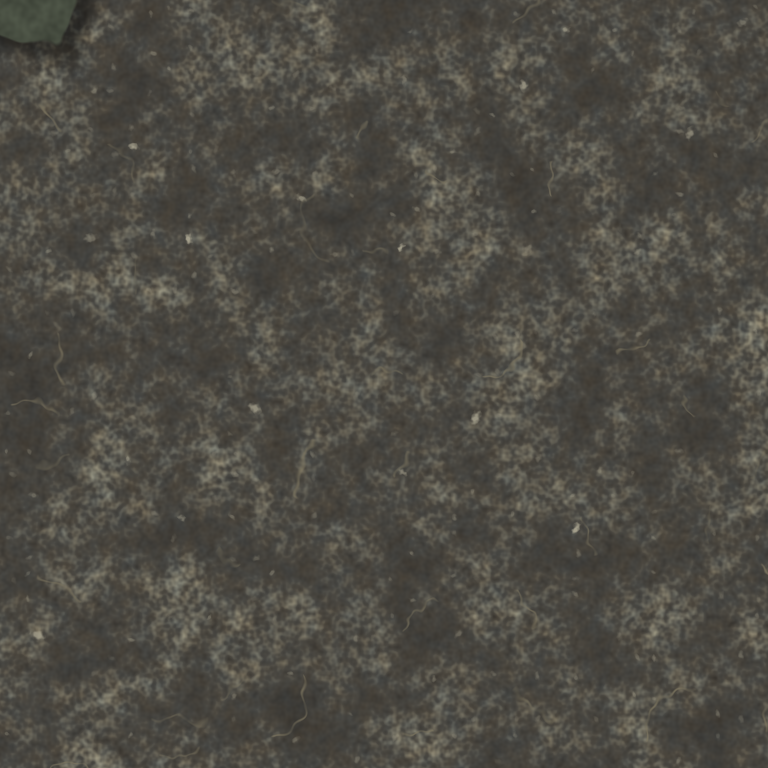
This texture is drawn by a WebGL 1 fragment shader. Its source:

```glsl
precision highp float;

uniform vec2 u_resolution;

const vec3 SOIL_DARK = vec3(0.240, 0.230, 0.210);
const vec3 SOIL_MID = vec3(0.292, 0.282, 0.257);
const vec3 SOIL_LIGHT = vec3(0.410, 0.398, 0.352);
const vec3 FLECK_COLOR = vec3(0.66, 0.64, 0.56);
const vec3 FIBRE_COLOR = vec3(0.50, 0.47, 0.38);
const vec3 STONE_COLOR = vec3(0.275, 0.300, 0.250);

vec2 hash2(vec2 p) {
  vec3 q = fract(p.xyx * vec3(0.1031, 0.1030, 0.0973));
  q += dot(q, q.yzx + 33.33);
  return fract((q.xx + q.yz) * q.zy);
}

mat2 rotation(float angle) {
  float c = cos(angle), s = sin(angle);
  return mat2(c, s, -s, c);
}

float cornerSlope(vec2 cell, vec2 offset) {
  float angle = 6.2832 * hash2(cell).x;
  return dot(vec2(cos(angle), sin(angle)), offset);
}

float gradientNoise(vec2 p) {
  vec2 i = floor(p), f = fract(p);
  vec2 u = f * f * f * (f * (f * 6.0 - 15.0) + 10.0);
  vec2 e = vec2(1.0, 0.0);
  float low = mix(cornerSlope(i, f), cornerSlope(i + e, f - e), u.x);
  float high = mix(cornerSlope(i + e.yx, f - e.yx), cornerSlope(i + e.xx, f - e.xx), u.x);
  return mix(low, high, u.y);
}

// Noise turned by its own frequency, so layers share no grid direction
float layer(vec2 p, float frequency) {
  return gradientNoise(rotation(frequency) * p * frequency + 50.0 + frequency);
}

float segmentDistance(vec2 p, vec2 a, vec2 b) {
  vec2 ab = b - a;
  return length(p - a - ab * clamp(dot(p - a, ab) / dot(ab, ab), 0.0, 1.0));
}

// Soft irregular specks, at most one per cell
float flecks(vec2 p, float cells, float share, float radius, float pixel) {
  vec2 q = p * cells;
  vec2 cell = floor(q);
  vec2 place = hash2(cell + cells);
  vec2 kind = hash2(cell + cells * 3.0);
  vec2 offset = rotation(kind.y * 40.0) * (fract(q) - mix(vec2(0.3), vec2(0.7), place)) / cells;
  float d = length(offset * vec2(0.75, 1.2)) + radius * 0.5 * layer(p, 210.0);
  float size = radius * mix(0.5, 1.0, place.x);
  float present = step(kind.x, share) * mix(0.35, 1.0, kind.y);
  return present * (1.0 - smoothstep(size * 0.2, size + pixel, d));
}

// Thin bent threads, at most one per cell
float fibres(vec2 p, float cells, float share, float width, float pixel) {
  vec2 q = p * cells;
  vec2 cell = floor(q);
  vec2 kind = hash2(cell + cells * 5.0);
  vec2 form = hash2(cell + cells * 9.0);
  vec2 f = rotation(form.x * 6.2832) * (fract(q) - 0.5 - 0.16 * (form.yx - 0.5));
  f.y += (form.y - 0.5) * 3.6 * f.x * f.x + 0.09 * gradientNoise(f * 7.0 + cell * 3.7);
  float halfLength = mix(0.10, 0.30, form.y);
  float d = length(vec2(max(abs(f.x) - halfLength, 0.0), f.y)) / cells;
  float fade = 0.6 + 0.7 * gradientNoise(f * 9.0 + cell);
  return step(kind.x, share) * fade * mix(0.3, 0.9, kind.y)
    * (1.0 - smoothstep(0.0, width + pixel, d));
}

// Rounded stone, negative inside
float stoneDistance(vec2 p) {
  vec2 q = abs(rotation(0.2) * p) - vec2(0.050, 0.034);
  return length(max(q, 0.0)) + min(max(q.x, q.y), 0.0) - 0.012 + 0.012 * layer(p, 28.0);
}

vec3 soilColor(float tone) {
  vec3 shade = mix(SOIL_MID, SOIL_DARK, -min(tone, 0.0));
  return mix(shade, SOIL_LIGHT, max(tone, 0.0));
}

void main() {
  float pixel = 1.0 / min(u_resolution.x, u_resolution.y);
  vec2 p = gl_FragCoord.xy * pixel;

  // Soft hollows and raised patches
  vec2 warped = p + 0.012 * vec2(layer(p, 13.0), layer(p, 17.0));
  float patches = 0.95 * layer(warped, 9.5) + 0.85 * layer(warped, 20.0) + 0.25 * layer(p, 4.0);
  float ridge = segmentDistance(warped, vec2(0.72, 0.51), vec2(1.02, 0.67));
  patches += 0.28 * exp(-ridge * ridge * 7000.0);

  // Fine crumbs, stronger on the raised patches
  float crumbs = 0.75 * layer(p, 43.0) + 0.85 * layer(p, 92.0) + 0.70 * layer(p, 165.0);
  float tone = patches + crumbs * clamp(1.0 + 0.9 * patches, 0.5, 1.7);
  vec3 color = soilColor(tone * 1.2);
  color *= 1.0 + vec3(0.05, 0.0, -0.06) * (layer(p, 31.0) + layer(p, 75.0));

  // Threads and specks
  float threads = fibres(p, 6.5, 0.32, 0.0025, pixel)
    + fibres(rotation(0.7) * p + 3.0, 9.0, 0.25, 0.0020, pixel);
  color = mix(color, FIBRE_COLOR, clamp(threads, 0.0, 0.8));
  color = mix(color, FLECK_COLOR, 0.40 * flecks(p, 38.0, 0.16, 0.0045, pixel));
  color = mix(color, FLECK_COLOR, 0.95 * flecks(p + 2.0, 14.0, 0.11, 0.0075, pixel));

  // Green-grey stone in the corner with its shadow
  vec2 stonePoint = p - vec2(0.030, 0.995);
  float shadow = 1.0 - smoothstep(-0.01, 0.03, stoneDistance(stonePoint - vec2(0.014, -0.010)));
  color *= 1.0 - 0.42 * shadow;
  float stone = 1.0 - smoothstep(-0.002, 0.002 + pixel, stoneDistance(stonePoint));
  vec3 stoneShade = STONE_COLOR * (1.0 + 0.18 * layer(p, 40.0) + 0.14 * layer(p, 110.0));
  color = mix(color, stoneShade, stone);

  gl_FragColor = vec4(color, 1.0);
}
```
